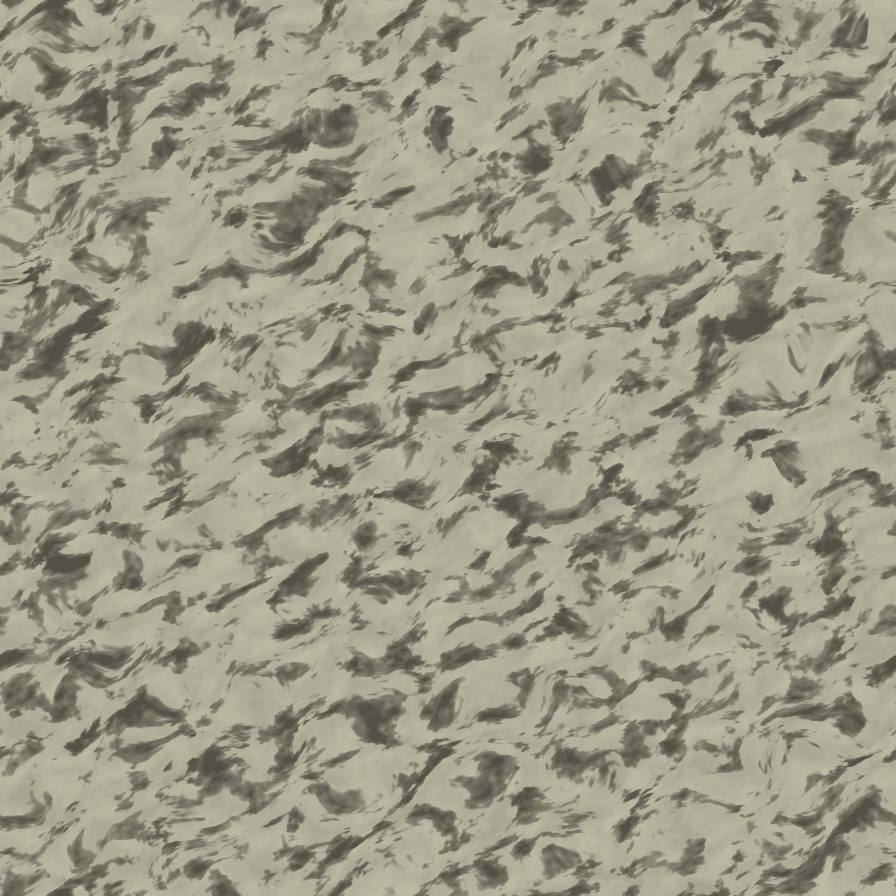
Reproduce this texture procedurally as a WebGL 2 fragment shader.

```glsl
#version 300 es
precision highp float;
// Weathered pale stone with ragged dark pits drawn out along a rising grain.
// Sheared gradient noise, wrapped on the unit square, is summed into a pit
// field; its height sets the pit edges and depth over a softly mottled ground.

uniform vec2 u_resolution;
out vec4 fragColor;

vec2 hash2(vec2 p) {
  vec3 q = fract(p.xyx * vec3(0.1031, 0.1030, 0.0973));
  q += dot(q, q.yzx + 33.33);
  return fract((q.xx + q.yz) * q.zy);
}

// Random gradient of a lattice cell, wrapped across the sheared tile.
vec2 cellGradient(vec2 cell, vec2 cells, float shear, float seed) {
  float turns = floor(cell.x / cells.x);
  cell += turns * vec2(-cells.x, shear);
  cell.y = mod(cell.y, cells.y);
  return 2.0 * hash2(cell + seed * vec2(17.0, 29.0)) - 1.0;
}

// Tiling gradient noise of about unit deviation; a whole-number shear
// tilts its rows by shear / cells.y.
float noise(vec2 uv, vec2 cells, float shear, float seed) {
  vec2 p = uv * cells - vec2(0.0, shear * uv.x);
  vec2 cell = floor(p);
  vec2 f = p - cell;
  vec2 w = f * f * f * (f * (f * 6.0 - 15.0) + 10.0);
  vec2 e = vec2(1.0, 0.0);
  float a = dot(cellGradient(cell, cells, shear, seed), f);
  float b = dot(cellGradient(cell + e.xy, cells, shear, seed), f - e.xy);
  float c = dot(cellGradient(cell + e.yx, cells, shear, seed), f - e.yx);
  float d = dot(cellGradient(cell + e.xx, cells, shear, seed), f - e.xx);
  return 5.7 * mix(mix(a, b, w.x), mix(c, d, w.x), w.y);
}

// Pit height: broad clusters, slanted pits, then finer ragged detail.
float pitField(vec2 uv) {
  float height = 0.28 * noise(uv, vec2(7.0, 9.0), 3.0, 1.0);
  vec2 cells = vec2(23.0, 37.0);
  float shear = 12.0;
  float weight = 0.76;
  for (int i = 0; i < 4; i++) {
    height += weight * noise(uv, cells, shear, 2.0 + float(i));
    cells *= 2.0;
    shear *= 2.0;
    weight *= 0.58;
  }
  return height;
}

void main() {
  vec2 uv = gl_FragCoord.xy / u_resolution;

  // Bend the grain so pits hook and merge.
  vec2 bend = vec2(noise(uv, vec2(13.0, 15.0), 4.0, 7.0),
                   noise(uv, vec2(14.0, 16.0), 5.0, 8.0));
  vec2 p = uv + 0.006 * bend;

  // Ground: soft slanted mottling with faint grain.
  float mottle = 0.7 * noise(p, vec2(19.0, 34.0), 11.0, 9.0)
               + 0.5 * noise(p, vec2(44.0, 66.0), 21.0, 10.0)
               + 0.25 * noise(uv, vec2(110.0, 130.0), 40.0, 11.0);
  vec3 ground = mix(vec3(0.655, 0.645, 0.565), vec3(0.735, 0.735, 0.64),
                    clamp(0.52 + 0.22 * mottle, 0.0, 1.0));

  // Pits: crisp rim, with depth varying from stain to hollow.
  float height = pitField(p);
  float rim = smoothstep(-0.05, 0.75, height);
  float depth = 0.42 + 0.25 * height
              + 0.09 * noise(p, vec2(17.0, 21.0), 7.0, 12.0)
              + 0.05 * noise(uv, vec2(90.0, 120.0), 36.0, 13.0);
  vec3 hollow = vec3(0.325, 0.317, 0.275);
  vec3 color = mix(ground, hollow, rim * clamp(depth, 0.0, 1.0));

  fragColor = vec4(color, 1.0);
}
```
